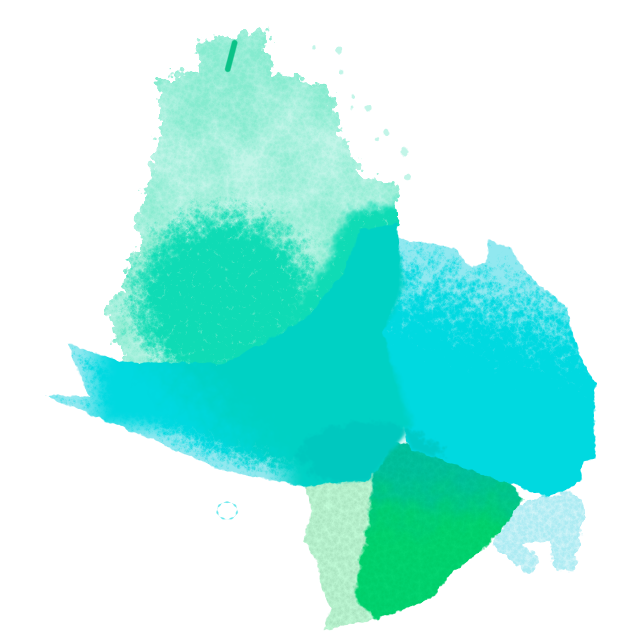
This background is drawn by a Shadertoy shader. Its source:

```glsl
// Overlapping green and cyan watercolour washes with ragged edges on white paper.

const int CORNERS = 16;
const vec3 PAPER = vec3(1);
const vec3 MINT = vec3(0.52, 0.92, 0.81);
const vec3 PALE_MINT = vec3(0.76, 0.96, 0.91);
const vec3 JADE = vec3(0.06, 0.86, 0.71);
const vec3 CYAN = vec3(0, 0.85, 0.88);
const vec3 TEAL = vec3(0, 0.82, 0.77);
const vec3 DEEP_TEAL = vec3(0, 0.77, 0.74);
const vec3 ICE = vec3(0.67, 0.92, 0.95);
const vec3 GREEN = vec3(0, 0.82, 0.43);
const vec3 SEA_GREEN = vec3(0, 0.75, 0.61);
const vec3 LEAF = vec3(0.71, 0.94, 0.8);

vec2 hash2(vec2 p) {
  return fract(sin(vec2(dot(p, vec2(127.1, 311.7)), dot(p, vec2(269.5, 183.3)))) * 43758.5);
}

// Distance to the nearest scattered cell centre
float cellular(vec2 p) {
  vec2 cell = floor(p), f = p - cell;
  float nearest = 2.0;
  for (int i = 0; i < 9; i++) {
    vec2 o = vec2(i % 3 - 1, i / 3 - 1);
    nearest = min(nearest, length(o + hash2(cell + o) - f));
  }
  return nearest;
}

// Layered cells, roughly centred on zero
float grain(vec2 p) {
  float sum = 0.0, weight = 0.5;
  for (int i = 0; i < 3; i++) {
    sum += weight * (cellular(p) - 0.46);
    p = mat2(1.6, 1.2, -1.2, 1.6) * p + 7.3;
    weight *= 0.6;
  }
  return sum;
}

float capsule(vec2 p, vec2 a, vec2 b, float radius) {
  vec2 w = p - a, e = b - a;
  return length(w - e * clamp(dot(w, e) / dot(e, e), 0.0, 1.0)) - radius;
}

// Signed distance to a closed outline, negative inside
float polygon(vec2 p, vec2 v[CORNERS]) {
  float d = 1e3, side = 1.0;
  for (int i = 0, j = CORNERS - 1; i < CORNERS; j = i, i++) {
    vec2 e = v[j] - v[i], w = p - v[i];
    d = min(d, capsule(p, v[i], v[j], 0.0));
    bvec3 c = bvec3(p.y >= v[i].y, p.y < v[j].y, e.x * w.y > e.y * w.x);
    if (all(c) || all(not(c))) side = -side;
  }
  return side * d;
}

vec3 paint(vec3 under, vec3 pigment, float d, float blur) {
  return mix(under, pigment, smoothstep(blur, -blur, d));
}

void mainImage(out vec4 fragColor, in vec2 fragCoord) {
  // Hundredths of the canvas on each axis
  vec2 p = 100.0 * fragCoord / iResolution.xy;
  float blur = 90.0 / iResolution.y;
  float rough = grain(p * 0.4), fine = grain(p * 1.1 + 31.0), cloud = grain(p * 0.13 + 5.0);

  // Outlines of the washes
  float upper = polygon(p, vec2[](
    vec2(20, 42.5), vec2(17.3, 51.2), vec2(21, 58.3), vec2(23, 68.8), vec2(26, 80.5), vec2(25.6, 87.6),
    vec2(31.7, 89), vec2(32, 93.2), vec2(42.4, 95), vec2(43.7, 88.3), vec2(52.3, 86.7), vec2(54.7, 78.5),
    vec2(58.7, 72), vec2(63.7, 70.7), vec2(63.3, 64.5), vec2(50, 41)));
  float body = polygon(p, vec2[](
    vec2(10.7, 46.4), vec2(20, 43.4), vec2(36, 43.2), vec2(48.7, 49.9), vec2(54.8, 57), vec2(57.7, 64),
    vec2(63.5, 65), vec2(64.7, 55), vec2(61.3, 48), vec2(66, 33.6), vec2(59, 25), vec2(48.7, 24),
    vec2(36, 26.4), vec2(24, 31.5), vec2(7.3, 38.2), vec2(14.4, 38)));
  float wing = polygon(p, vec2[](
    vec2(62.7, 62.9), vec2(72.7, 61.2), vec2(75.7, 58.3), vec2(77.9, 58.9), vec2(78.4, 62.5), vec2(81.6, 61.2),
    vec2(85.3, 56.4), vec2(90.9, 51.8), vec2(92, 46.6), vec2(95.3, 40), vec2(95.3, 28.4), vec2(93.7, 27.7),
    vec2(93, 24.7), vec2(88, 22.3), vec2(66, 29.8), vec2(60, 44)));
  float lower = polygon(p, vec2[](
    vec2(48.7, 25), vec2(50, 21.2), vec2(48.7, 15.4), vec2(50.7, 12.8), vec2(51.3, 8.9), vec2(53, 5),
    vec2(52, 1.6), vec2(58.7, 3), vec2(66, 5), vec2(69.3, 6.9), vec2(72.7, 10.8), vec2(78, 14.7),
    vec2(84, 22), vec2(82.7, 24), vec2(72, 29.5), vec2(62, 31)));
  float drip = min(capsule(p, vec2(84, 18), vec2(90.5, 20), 3.2),
    min(capsule(p, vec2(81, 15.5), vec2(84.5, 12.5), 1.7), capsule(p, vec2(91, 19), vec2(90.4, 12.5), 2.0)));

  // Mint wash with a speckled jade pool
  vec3 mint = mix(MINT, PALE_MINT, clamp(0.5 + cloud * 1.2 + fine * 0.9 + 0.2 * sin(p.y * 0.2 - 13.0), 0.0, 1.0));
  float pool = smoothstep(1.3, 0.8, length((p - vec2(36, 53)) / vec2(13, 12)) + rough * 0.5 + fine * 0.4);
  pool = max(pool, smoothstep(4.5, 1.5, body + rough * 3.0) * smoothstep(42.0, 48.0, p.x));
  mint = mix(mint, mix(JADE, MINT, smoothstep(0.08, 0.4, fine) * 0.6), pool);
  vec3 color = paint(PAPER, mint, upper + rough * 4.0, blur);

  // Flecks beside the mint wash
  for (int i = 0; i < 12; i++) {
    vec2 jitter = hash2(vec2(i, 3));
    vec2 spot = mix(vec2(52, 92), vec2(64, 73), float(i) / 11.0) + 4.0 * (jitter - 0.5);
    color = paint(color, PALE_MINT, length(p - spot) - 0.5 * jitter.x + rough * 1.5, blur);
  }

  // Pale drips, then the green lower wash
  color = paint(color, mix(ICE, PAPER, clamp(0.2 + fine, 0.0, 0.6)), drip + rough * 2.0, blur);
  vec3 green = mix(GREEN, SEA_GREEN, smoothstep(15.0, 27.0, p.y + cloud * 8.0)) + 0.06 * fine;
  float seam = 57.0 + 2.5 * smoothstep(7.0, 22.0, p.y) + 3.0 * smoothstep(7.0, 3.0, p.y);
  green = paint(LEAF + 0.15 * fine, green, seam - p.x + rough * 2.0, 0.4);
  color = paint(color, green, lower + rough * 1.2, blur);

  // Cyan wing, drying out towards its top
  float dry = smoothstep(45.0, 59.0, p.y + 0.25 * (p.x - 80.0) + rough * 14.0 + fine * 16.0);
  color = paint(color, mix(CYAN, ICE, dry * 0.85), wing + rough * 1.1, blur);

  // Teal body, fading to cyan and ice along the left
  float left = smoothstep(42.0, 24.0, p.x + 0.9 * (p.y - 36.0) + rough * 8.0);
  float rim = smoothstep(-4.5, -0.3, body + fine * 5.0 + rough * 3.0) * smoothstep(49.0, 42.0, p.x);
  rim *= max(smoothstep(36.0, 31.0, p.y), smoothstep(19.0, 12.0, p.x));
  vec3 wash = mix(mix(TEAL, CYAN, left), ICE, rim * 0.85);
  float soft = smoothstep(61.0, 65.0, p.x) * smoothstep(62.0, 55.0, p.y);
  color = paint(color, wash, body + rough, mix(blur, 1.0, soft));
  float overlap = length((p - vec2(59, 29)) / vec2(11, 5)) - 1.0 + rough * 0.5;
  color = mix(color, DEEP_TEAL, 0.7 * smoothstep(0.1, -0.1, overlap) * smoothstep(0.5, -0.5, min(body, wing)));

  // Short brush stroke and a faint broken ring
  color = paint(color, vec3(0.04, 0.76, 0.53), capsule(p, vec2(37.6, 93.3), vec2(36.5, 89.2), 0.45), blur);
  vec2 q = (p - vec2(36.4, 20.2)) * vec2(1, 1.2);
  float ring = abs(length(q) - 1.6) - 0.05 + 0.1 * sin(7.0 * atan(q.y, q.x));
  color = paint(color, mix(CYAN, PAPER, 0.4), ring, blur);
  fragColor = vec4(clamp(color, 0.0, 1.0), 1);
}
```
